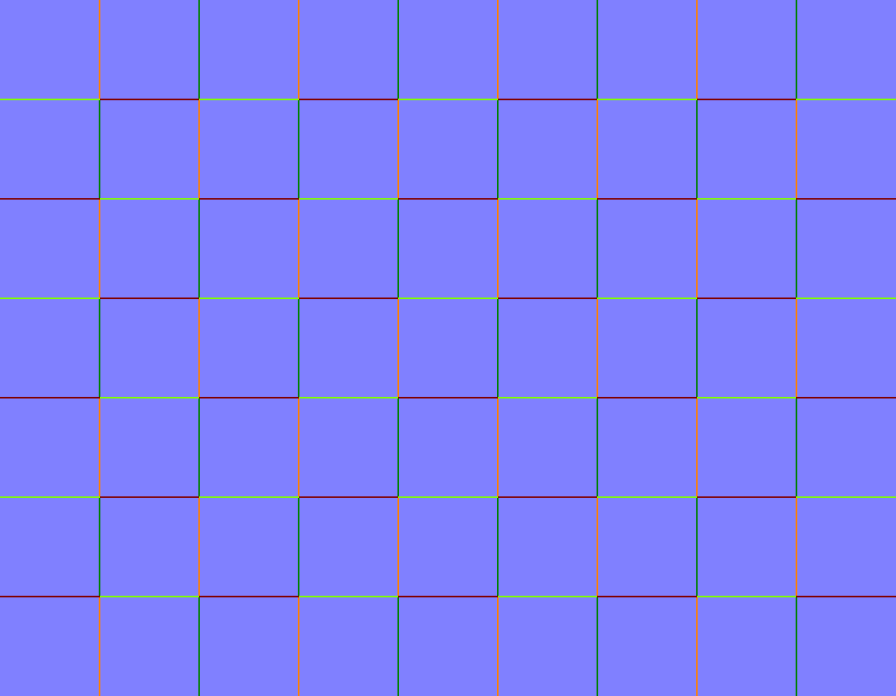
This texture map is drawn by a Shadertoy shader. Its source:

```glsl
// Tangent-space normal map of a flat checkerboard, 9 cells across and 7 down.
// Cells alternate between raised and sunken, so each shared edge is a thin
// steep step whose tilt flips from one cell to the next.

const vec2 CELL_COUNT = vec2(9.0, 7.0);
const float EDGE_WIDTH = 2.0 / 128.0;            // in cells
const vec3 FLAT_NORMAL = vec3(0.5, 0.5, 1.0);

// +1 on raised cells, -1 on sunken ones
float checkerSign(vec2 cell) {
    return 1.0 - 2.0 * mod(cell.x + cell.y, 2.0);
}

// Share of a pixel-wide box that lies on a line centred at zero
vec2 lineCoverage(vec2 offset, vec2 pixel, float width) {
    vec2 upper = min(offset + 0.5 * pixel, vec2(0.5 * width));
    vec2 lower = max(offset - 0.5 * pixel, vec2(-0.5 * width));
    return clamp((upper - lower) / pixel, 0.0, 1.0);
}

// 1 on lines between two cells, 0 on the outer border
vec2 interiorMask(vec2 line, vec2 count) {
    return step(0.5, line) * step(line, count - 0.5);
}

// Fully tilted normal, encoded as a colour
vec3 steepNormal(vec2 tilt) {
    return vec3(0.5 + 0.5 * tilt, 0.0);
}

void mainImage(out vec4 fragColor, in vec2 fragCoord) {
    // Position and pixel size in cells
    vec2 pixel = CELL_COUNT / iResolution.xy;
    vec2 grid = fragCoord * pixel;
    vec2 cell = floor(grid);
    vec2 line = floor(grid + 0.5);

    vec2 coverage = lineCoverage(grid - line, pixel, EDGE_WIDTH)
                  * interiorMask(line, CELL_COUNT);

    // Slope direction on the nearest vertical and horizontal edges
    float tiltX = -checkerSign(vec2(line.x, cell.y));
    float tiltY = checkerSign(vec2(cell.x, line.y));

    vec3 color = FLAT_NORMAL;
    color = mix(color, steepNormal(vec2(tiltX, 0.0)), coverage.x);
    color = mix(color, steepNormal(vec2(0.0, tiltY)), coverage.y);
    fragColor = vec4(color, 1.0);
}
```
